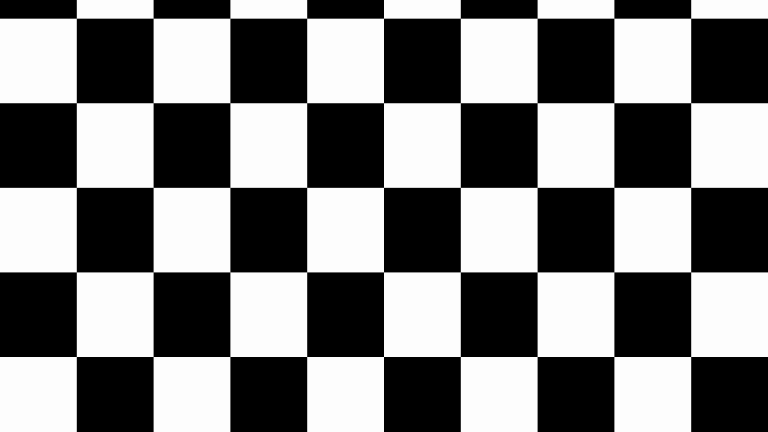
A Shadertoy shader for this pattern:

```glsl
// Black and white checkerboard of slightly tall tiles, ten columns across
const vec3 BLACK = vec3(0.0);
const vec3 WHITE = vec3(0.992);
const vec2 TILE_SIZE = vec2(0.1, 0.1958);    // fractions of canvas width, height
const vec2 GRID_ORIGIN = vec2(0.0, 0.1736);  // lower left corner of a black tile

// Square wave alternating +1 and -1 per tile, box filtered over one pixel
vec2 alternate(vec2 position, vec2 tileSize, vec2 pixelSize) {
    vec2 tile = position / tileSize;
    vec2 within = fract(tile);
    vec2 edgeDistance = min(within, 1.0 - within) * tileSize;
    vec2 side = 1.0 - 2.0 * mod(floor(tile), 2.0);
    return side * clamp(2.0 * edgeDistance / pixelSize, 0.0, 1.0);
}

// 1 on tiles of even parity, 0 on odd ones
float checker(vec2 position, vec2 tileSize, vec2 pixelSize) {
    vec2 wave = alternate(position, tileSize, pixelSize);
    return 0.5 + 0.5 * wave.x * wave.y;
}

void mainImage(out vec4 fragColor, in vec2 fragCoord) {
    vec2 pixelSize = 1.0 / iResolution.xy;
    vec2 uv = fragCoord * pixelSize;
    float dark = checker(uv - GRID_ORIGIN, TILE_SIZE, pixelSize);
    fragColor = vec4(mix(WHITE, BLACK, dark), 1.0);
}
```
